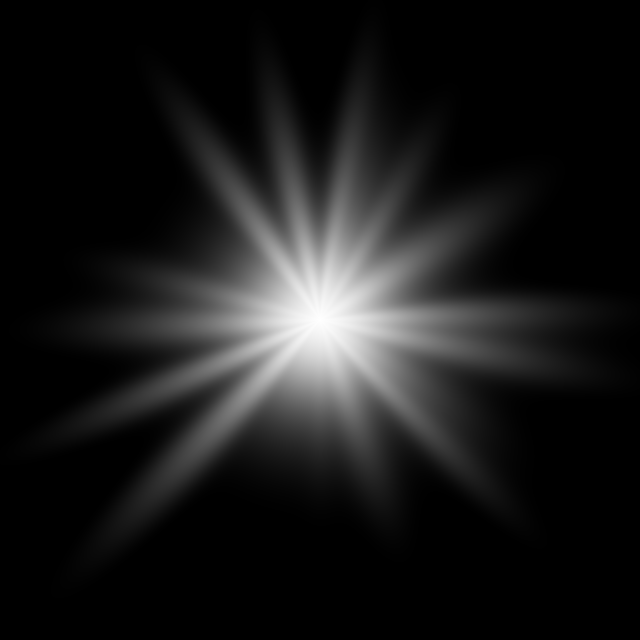
Give the GLSL for this background, as a Shadertoy shader.

```glsl
// A white burst of light on black, made of soft rays of uneven length.
// Each ray is a Gaussian lobe that lengthens the reach of the light around
// its direction; brightness falls off with distance relative to that reach.

const vec2  CENTER       = vec2(0.5);
const float BASE_REACH   = 0.318;  // reach of the light between the rays
const float FALLOFF      = 2.0;    // steepness of the fade along a ray
const float CORE_RADIUS  = 0.098;
const float CORE_STRENGTH = 0.7;
const vec3  LIGHT_COLOR  = vec3(1.0);
const vec3  BACKGROUND   = vec3(0.0);

// Rays: direction in degrees, added reach, angular spread in degrees
const int RAY_COUNT = 16;
const vec3 RAYS[RAY_COUNT] = vec3[RAY_COUNT](
    vec3(   2.0, 0.235, 4.5),
    vec3(  33.0, 0.155, 7.0),
    vec3(  60.0, 0.125, 5.0),
    vec3(  72.0, 0.085, 4.0),
    vec3(  80.5, 0.210, 4.0),
    vec3( 101.5, 0.200, 4.5),
    vec3( 123.5, 0.220, 4.8),
    vec3( 166.0, 0.110, 5.0),
    vec3(-178.0, 0.190, 5.5),
    vec3(-156.5, 0.260, 4.2),
    vec3(-134.0, 0.310, 5.0),
    vec3( -90.0, 0.018, 4.0),
    vec3( -71.0, 0.100, 6.0),
    vec3( -46.0, 0.145, 4.0),
    vec3( -36.0, 0.105, 9.0),
    vec3( -11.0, 0.235, 5.0)
);

// Signed difference of two directions, wrapped to -180..180 degrees
float angleBetween(float a, float b) {
    return mod(a - b + 180.0, 360.0) - 180.0;
}

// Distance at which the light fades out in a given direction
float reachAt(float direction) {
    float reach = BASE_REACH;
    for (int i = 0; i < RAY_COUNT; i++) {
        float offset = angleBetween(direction, RAYS[i].x) / RAYS[i].z;
        reach += RAYS[i].y * exp(-0.5 * offset * offset);
    }
    return reach;
}

void mainImage(out vec4 fragColor, in vec2 fragCoord) {
    vec2 p = (fragCoord - CENTER * iResolution.xy) / min(iResolution.x, iResolution.y);
    float radius = length(p);
    float direction = degrees(atan(p.y, p.x + 1e-6));

    // Rays fading toward their tips
    float rays = pow(max(1.0 - radius / reachAt(direction), 0.0), FALLOFF);

    // Round core, screened over the rays
    float coreDistance = radius / CORE_RADIUS;
    float core = CORE_STRENGTH * exp(-coreDistance * coreDistance);
    float light = 1.0 - (1.0 - rays) * (1.0 - core);

    fragColor = vec4(mix(BACKGROUND, LIGHT_COLOR, light), 1.0);
}
```
